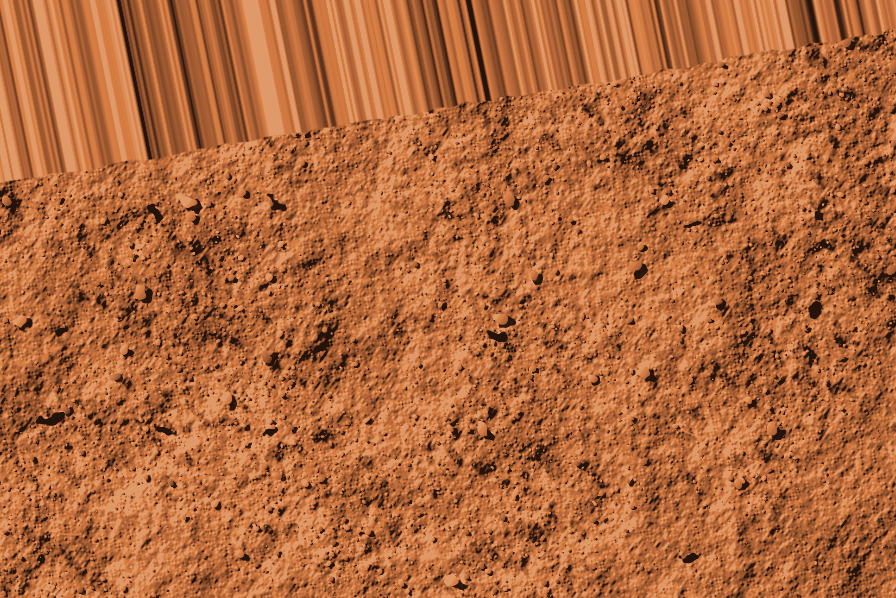
Reproduce this texture procedurally as a Shadertoy shader.

```glsl
// Sunlit red soil strewn with clods, pebbles, pits and twigs, below a slanted
// band of fine streaks. Every layer adjusts one scalar tone, in which 0 is the
// average soil; a colour ramp then turns that tone into earth colours.

const vec2 TO_LIGHT = vec2(-0.8, 0.6);

float hash(vec2 cell) {
    vec3 q = fract(cell.xyx * 0.1031);
    q += dot(q, q.yzx + 33.33);
    return fract((q.x + q.y) * q.z);
}

float noise(vec2 p) {
    vec2 i = floor(p), f = fract(p);
    f = f * f * (3.0 - 2.0 * f);
    return mix(mix(hash(i), hash(i + vec2(1, 0)), f.x),
               mix(hash(i + vec2(0, 1)), hash(i + vec2(1, 1)), f.x), f.y);
}

mat2 rotation(float angle) {
    float c = cos(angle), s = sin(angle);
    return mat2(c, s, -s, c);
}

// Earth colours from deep shadow to pale dust
vec3 earthRamp(float tone) {
    vec3 shadow = vec3(0.14, 0.075, 0.045);
    vec3 brown  = vec3(0.43, 0.23, 0.13);
    vec3 umber  = vec3(0.60, 0.34, 0.18);
    vec3 soil   = vec3(0.73, 0.41, 0.23);
    vec3 orange = vec3(0.84, 0.49, 0.26);
    vec3 dust   = vec3(0.88, 0.60, 0.41);
    vec3 c = mix(shadow, brown, smoothstep(-2.5, -1.6, tone));
    c = mix(c, umber, smoothstep(-1.6, -0.85, tone));
    c = mix(c, soil, smoothstep(-0.85, 0.0, tone));
    c = mix(c, orange, smoothstep(0.0, 0.8, tone));
    return mix(c, dust, smoothstep(0.9, 1.6, tone));
}

// Side-lit roughness: each octave is compared with itself toward the light
float relief(vec2 p) {
    float sum = 0.0, frequency = 9.0, weight = 0.5;
    for (int i = 0; i < 6; i++) {
        mat2 turn = rotation(float(i) * 1.3 + 0.4);
        vec2 q = turn * p * frequency + float(i) * 17.0;
        sum += weight * (noise(q) - noise(q + turn * TO_LIGHT * 0.55));
        frequency *= 1.95;
        weight *= 1.22;
    }
    return sum;
}

// Share of loose debris, from bare ground to thick clusters
float debris(vec2 p) {
    return smoothstep(0.25, 0.75, noise(rotation(0.5) * p * 5.0 + 40.0));
}

// Lumpy stones with a lit side and a thrown shadow, gathered in clusters
float addStones(float tone, vec2 p, float scale, float chance, float px) {
    vec2 g = p * scale, home = floor(g);
    float edge = px * scale * 0.8;
    for (int k = 0; k < 9; k++) {
        vec2 cell = home + vec2(k % 3, k / 3) - 1.0;
        vec2 seed = cell + scale * 3.0;
        if (hash(seed) > chance * (0.3 + 1.4 * debris(cell / scale))) continue;
        vec2 center = cell + 0.2 + 0.6 * vec2(hash(seed + 11.0), hash(seed + 23.0));
        float size = hash(seed + 37.0);
        float radius = mix(0.12, 0.30, size * size);
        mat2 turn = rotation(6.28 * hash(seed + 51.0));
        vec2 d = g - center;
        float lump = 0.8 * radius * (noise(g * 5.0 + seed) - 0.5);
        float bodyDist = length(turn * d * vec2(1.0, 1.35)) - radius + lump;
        vec2 away = d + TO_LIGHT * radius;
        float shadeDist = length(turn * away * vec2(1.0, 1.2)) - radius + lump * 1.5;
        float lit = mix(-0.3, 1.6, hash(seed + 67.0)) + 1.3 * dot(d, TO_LIGHT) / radius;
        tone = mix(tone, -2.7, 0.9 * (1.0 - smoothstep(-edge, edge, shadeDist)));
        tone = mix(tone, lit, 1.0 - smoothstep(-edge, edge, bodyDist));
    }
    return tone;
}

// Sparse ragged hollows in deep shade, and thin pale twigs
float addPitsAndTwigs(float tone, vec2 p, float scale, float px) {
    vec2 g = p * scale, cell = floor(g);
    vec2 d = g - cell - 0.35 - 0.3 * vec2(hash(cell + 71.0), hash(cell + 83.0));
    d = rotation(3.14 * hash(cell + 97.0)) * d;
    float edge = px * scale, kind = hash(cell + 109.0);
    float ragged = noise(g * 9.0) + 0.8 * noise(g * 24.0) - 0.9;
    float pit = length(d * vec2(0.65, 1.6)) - 0.055 - 0.1 * ragged;
    float bend = d.y - 0.6 * d.x * d.x;
    float twig = max(abs(bend) - 0.007, abs(d.x) - 0.1);
    if (kind < 0.38) tone = mix(tone, -2.7, 1.0 - smoothstep(-edge, edge, pit));
    if (kind > 0.75) tone = mix(tone, 1.5, 0.8 - 0.8 * smoothstep(-edge, edge, twig));
    return tone;
}

float soilTone(vec2 p, float px) {
    float mottle = noise(p * 4.0 + 7.0) + 0.7 * noise(p * 11.0) - 0.85;
    float tone = 0.2 + 1.25 * mottle + 2.3 * relief(p);
    float crumbs = smoothstep(0.62, 0.85, noise(rotation(0.8) * p * 62.0 + 90.0));
    tone -= 1.8 * crumbs * debris(p);
    tone = addStones(tone, p, 95.0, 0.24, px);
    tone = addStones(tone, p, 48.0, 0.15, px);
    tone = addStones(tone, p, 23.0, 0.06, px);
    return addPitsAndTwigs(tone, p, 5.5, px);
}

// Streaks vary only across their length; a few are almost black
float streakTone(float s, float px) {
    float tone = 0.2 + 1.6 * (noise(vec2(s * 14.0, 3.0)) - 0.5);
    tone += 2.3 * (noise(vec2(s * 85.0, 8.0)) - 0.5);
    tone += 3.0 * (noise(vec2(s * 210.0, 5.0)) - 0.5);
    float cell = floor(s * 7.0);
    float across = abs(fract(s * 7.0) - 0.3 - 0.4 * hash(vec2(cell, 19.0))) / 7.0;
    float width = mix(0.002, 0.008, hash(vec2(cell, 31.0)));
    float gap = 1.0 - smoothstep(width * 0.5 - px, width + px, across);
    return mix(tone, -2.7, gap * step(hash(vec2(cell, 43.0)), 0.6));
}

void mainImage(out vec4 fragColor, in vec2 fragCoord) {
    float px = 1.0 / iResolution.y;
    vec2 p = fragCoord * px;
    float border = 0.691 + 0.173 * p.x + 0.008 * (noise(vec2(p.x * 45.0, 2.0)) - 0.5);
    float streaks = streakTone(p.x + 0.2 * (p.y - 1.0) + 1.0, px);
    float above = smoothstep(-px, px, p.y - border);
    fragColor = vec4(mix(earthRamp(soilTone(p, px)), earthRamp(streaks), above), 1.0);
}
```
